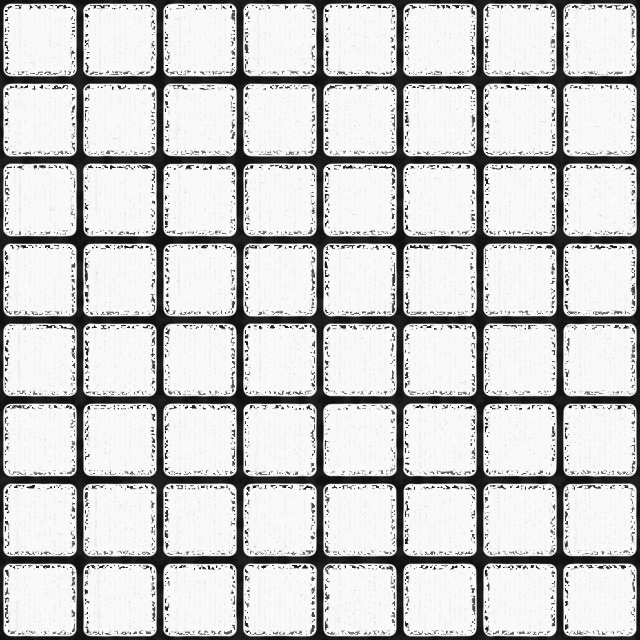
Give the GLSL for this pattern, as a three.js fragment shader.

```glsl
// An eight by eight grid of white, round-cornered tiles on near-black grout.
// Each tile is a rounded-box distance; wrapping value noise wobbles its edge,
// breaks up the speckled band inside its rim and grains the faintly ribbed face.
varying vec2 vUv;

float hash(vec2 p) {
  return fract(sin(dot(p, vec2(127.1, 311.7))) * 43758.5453);
}

// Value noise with a whole number of lattice cells, so it wraps at the borders.
float noise(vec2 uv, vec2 count) {
  vec2 p = uv * count;
  vec2 i = floor(p);
  vec2 f = smoothstep(0.0, 1.0, p - i);
  vec2 a = mod(i, count);
  vec2 b = mod(i + 1.0, count);
  return mix(mix(hash(a), hash(vec2(b.x, a.y)), f.x),
             mix(hash(vec2(a.x, b.y)), hash(b), f.x), f.y);
}

float roundedBox(vec2 p, vec2 halfSize, float radius) {
  vec2 q = abs(p) - halfSize + radius;
  return length(max(q, 0.0)) + min(max(q.x, q.y), 0.0) - radius;
}

void main() {
  vec2 grid = vec2(8.0);
  vec2 p = fract(vUv * grid) - 0.5;
  vec2 tile = mod(floor(vUv * grid), grid);

  float coarse = noise(vUv, grid * 9.0);
  float fine = noise(vUv, grid * 44.0);
  float grain = noise(vUv, grid * 60.0);

  // Depth inside the slightly uneven tile outline
  float depth = -roundedBox(p, vec2(0.457, 0.453), 0.095) + 0.008 * (coarse - 0.5);

  // Grout with dim mottling
  float mottle = smoothstep(0.25, 0.75, 0.6 * coarse + 0.4 * grain);
  vec3 grout = mix(vec3(0.07, 0.06, 0.06), vec3(0.13, 0.12, 0.12), mottle);

  // Face with dotted vertical ribs and one or two longer streaks
  float rib = pow(0.5 + 0.5 * cos(6.28318 * 16.0 * p.x), 4.0);
  float face = 0.98 - 0.045 * rib * smoothstep(0.4, 0.8, fine);
  float streakX = -0.27 + 0.06 * (hash(tile + 3.0) - 0.5);
  float streak = 1.0 - smoothstep(0.004, 0.018, abs(p.x - streakX));
  face -= 0.06 * streak * coarse * hash(tile + 17.0);
  face -= 0.1 * smoothstep(0.83, 0.97, grain) * smoothstep(0.35, 0.7, coarse);

  // Speckled band: heaviest at the top and left, finer and paler at the bottom
  float vertical = smoothstep(-0.01, 0.01, abs(p.y) - abs(p.x));
  float bottom = vertical * step(p.y, 0.0);
  float wear = mix(p.x < 0.0 ? 0.95 : 0.78, p.y > 0.0 ? 1.0 : 0.66, vertical);
  wear *= 0.9 + 0.2 * hash(tile + 31.0);
  float band = smoothstep(0.012, 0.027, depth)
             * (1.0 - smoothstep(0.05, 0.078, depth + 0.016 * (coarse - 0.5)));
  float speckNoise = mix(fine, grain, 0.25 + 0.5 * bottom);
  float threshold = 0.56 - 0.16 * (coarse - 0.5);
  float specks = smoothstep(threshold - 0.07, threshold + 0.15, speckNoise);
  face = mix(face, 0.1, clamp(band * specks * wear, 0.0, 1.0));

  vec3 tileColor = face * vec3(1.0, 0.997, 0.995);
  vec3 color = mix(grout, tileColor, smoothstep(-0.011, 0.011, depth));
  gl_FragColor = vec4(color, 1.0);
}
```
